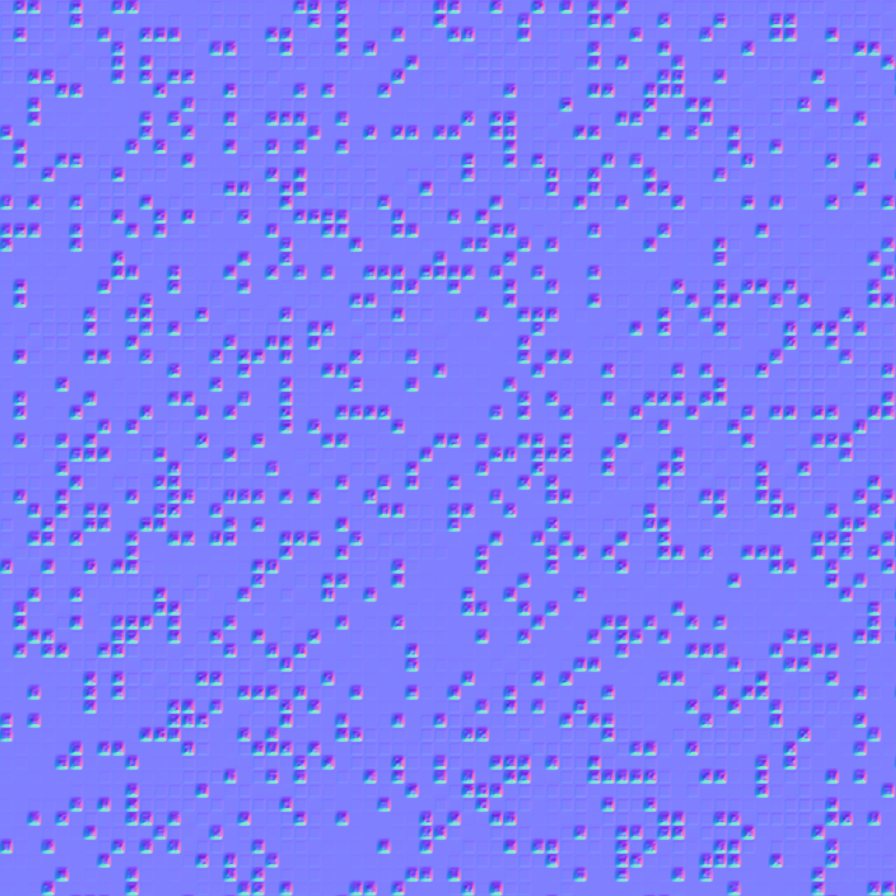
Write a WebGL 1 fragment shader that draws this texture map.

```glsl
precision highp float;
// Tangent-space normal map: a fine grid of faint tiles with scattered raised studs.

uniform vec2 u_resolution;

#define CELLS 64.0          // tiles across the canvas
#define STUD_SHARE 0.21     // mean share of tiles that carry a stud
#define CLUSTERING 0.12     // how far the share varies over the canvas
#define STUD_HEIGHT 0.31    // in tile widths
#define DETAIL_HEIGHT 0.14  // roughness on top of the studs
#define DETAIL_SCALE 3.7    // roughness grains per tile
#define TILE_HEIGHT 0.018   // relief of the plain tiles
#define SAMPLE_STEP 0.06    // slope sampling distance, in tile widths

float hash(vec2 p) {
  return fract(sin(dot(p, vec2(127.1, 311.7))) * 43758.5453);
}

float valueNoise(vec2 p) {
  vec2 i = floor(p);
  vec2 f = fract(p);
  f = f * f * (3.0 - 2.0 * f);
  float low = mix(hash(i), hash(i + vec2(1.0, 0.0)), f.x);
  float high = mix(hash(i + vec2(0.0, 1.0)), hash(i + vec2(1.0, 1.0)), f.x);
  return mix(low, high, f.y);
}

// 1 where the tile carries a stud, else 0
float hasStud(vec2 cell) {
  float share = STUD_SHARE + CLUSTERING * (valueNoise(cell * 0.17 + 40.0) - 0.5);
  return step(hash(cell + 7.3), share);
}

// Lopsided stud: steep to the right and below, gentle to the left and above
float studProfile(vec2 q) {
  float across = smoothstep(-0.65, -0.12, q.x) * (1.0 - smoothstep(0.15, 0.46, q.x));
  float along = smoothstep(-0.5, -0.2, q.y) * (1.0 - smoothstep(-0.1, 0.66, q.y));
  return across * along;
}

// Plain tile: a low plateau that drops to zero at the joints
float tileRelief(vec2 p) {
  vec2 cell = floor(p);
  vec2 edge = 0.5 - abs(fract(p) - 0.5);
  float plateau = smoothstep(0.0, 0.22, edge.x) * smoothstep(0.0, 0.22, edge.y);
  float patches = smoothstep(0.2, 0.7, valueNoise(cell * vec2(0.11, 0.2)));
  return TILE_HEIGHT * plateau * (0.25 + 0.75 * patches) * (1.6 * hash(cell + 91.7) - 0.2);
}

float surfaceHeight(vec2 p) {
  vec2 cell = floor(p);
  float studs = 0.0;
  for (int j = -1; j <= 1; j++) {
    for (int i = -1; i <= 1; i++) {
      vec2 c = cell + vec2(float(i), float(j));
      studs += hasStud(c) * studProfile(p - c - 0.5);
    }
  }
  // Grainy roughness, kept inside the stud's own tile
  vec2 q = abs(fract(p) - 0.5);
  float inside = 1.0 - smoothstep(0.18, 0.42, max(q.x, q.y));
  float grain = valueNoise(p * DETAIL_SCALE + 13.0) - 0.5;
  return tileRelief(p) + STUD_HEIGHT * studs
       + DETAIL_HEIGHT * grain * inside * hasStud(cell);
}

void main() {
  vec2 p = gl_FragCoord.xy / u_resolution * CELLS;

  // Slope by central differences
  vec2 dx = vec2(SAMPLE_STEP, 0.0);
  vec2 dy = dx.yx;
  vec2 slope = vec2(surfaceHeight(p + dx) - surfaceHeight(p - dx),
                    surfaceHeight(p + dy) - surfaceHeight(p - dy)) / (2.0 * SAMPLE_STEP);

  // Green axis points down
  vec3 normal = normalize(vec3(-slope.x, slope.y, 1.0));
  gl_FragColor = vec4(normal * 0.5 + 0.5, 1.0);
}
```
